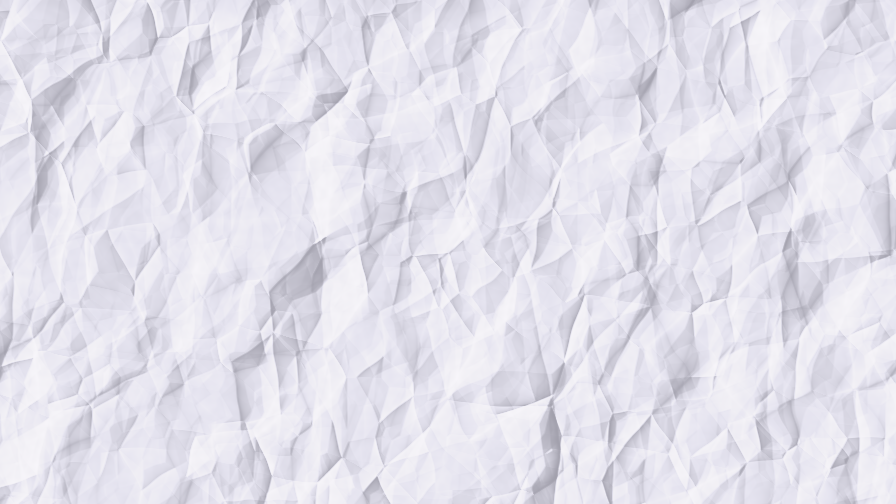
Write a WebGL 2 fragment shader that draws this texture.

```glsl
#version 300 es
precision highp float;
// Crumpled white paper: layered creased facets under a soft side light.

uniform vec2 u_resolution;
out vec4 fragColor;

vec2 hash2(vec2 p) {
    vec3 q = fract(vec3(p.xyx) * vec3(0.1031, 0.1030, 0.0973));
    q += dot(q, q.yzx + 33.33);
    return fract((q.xx + q.yz) * q.zy);
}

float gradientDot(vec2 corner, vec2 offset) {
    float angle = 6.2832 * hash2(corner).x;
    return dot(vec2(cos(angle), sin(angle)), offset);
}

float gradientNoise(vec2 p) {
    vec2 i = floor(p), f = fract(p);
    vec2 u = f * f * f * (f * (f * 6.0 - 15.0) + 10.0);
    vec2 e = vec2(1.0, 0.0);
    return mix(mix(gradientDot(i, f), gradientDot(i + e, f - e), u.x),
               mix(gradientDot(i + e.yx, f - e.yx), gradientDot(i + 1.0, f - 1.0), u.x), u.y);
}

// Flat facets that meet in sharp folds; each cell is raised or sunk at random.
float facets(vec2 p) {
    vec2 base = floor(p), nearestCell = base;
    float nearest = 99.0, second = 99.0;
    for (int y = -2; y <= 2; y++) {
        for (int x = -2; x <= 2; x++) {
            vec2 cell = base + vec2(x, y);
            vec2 toPoint = cell + 0.08 + 0.84 * hash2(cell) - p;
            float d = dot(toPoint, toPoint);
            if (d < nearest) {
                second = nearest;
                nearest = d;
                nearestCell = cell;
            } else {
                second = min(second, d);
            }
        }
    }
    float edge = second - nearest;
    float lift = 2.0 * hash2(nearestCell + 71.0).y - 1.0;
    return lift * (0.4 * edge + 0.25 * edge / (edge + 0.2));
}

float paperHeight(vec2 p) {
    // Bend the folds slightly and vary their spacing
    p += 0.04 * vec2(gradientNoise(p * 3.5), gradientNoise(p * 3.5 + 19.0));
    p += 0.008 * vec2(gradientNoise(p * 15.0 + 5.0), gradientNoise(p * 15.0 + 43.0));

    float height = 0.02 * gradientNoise(p * 9.0 + 31.0);
    float frequency = 4.2;
    vec4 slopes = vec4(0.5, 0.95, 0.8, 0.3);
    vec2 q = p * vec2(1.1, 0.9);
    for (int i = 0; i < 4; i++) {
        height += slopes[i] * facets(q * frequency + 17.0 * float(i + 1)) / frequency;
        q = mat2(0.8, 0.6, -0.6, 0.8) * q;
        frequency *= 1.75;
    }
    return height;
}

void main() {
    vec2 p = gl_FragCoord.xy / u_resolution.y;

    // Slope along the light direction
    vec2 stepToLight = 0.0021 * vec2(-0.9, 0.44);
    float slope = (paperHeight(p - stepToLight) - paperHeight(p + stepToLight)) / 0.0042;

    // Calm and busy regions
    slope *= 1.1 + 0.5 * gradientNoise(p * 3.0 + 8.0);
    float light = 2.2 * tanh(slope / 2.2);

    // Bright faces saturate, shaded faces fall off quickly
    float tone = 0.985 - 0.085 * exp(-0.65 * light);
    tone += 0.012 * gradientNoise(p * 60.0);
    tone -= 0.05 * smoothstep(0.95, 1.0, p.y) * (0.4 + gradientNoise(p * 5.0));

    // Cool tint that fades in the highlights
    float blue = mix(0.042, 0.012, smoothstep(0.89, 0.96, tone));
    fragColor = vec4(clamp(vec3(tone, tone - 0.006, tone + blue), 0.0, 1.0), 1.0);
}
```
